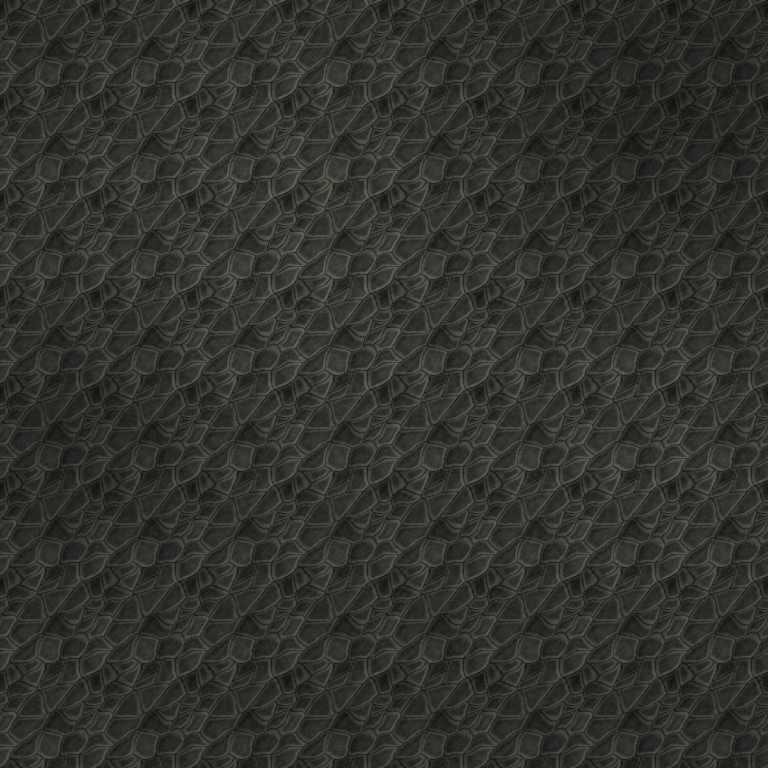
Give the GLSL for this texture, as a Shadertoy shader.

```glsl
vec2 hash2(vec2 p) {
    vec3 q = fract(p.xyx * vec3(0.1031, 0.1030, 0.0973));
    q += dot(q, q.yzx + 33.33);
    return fract((q.xx + q.yz) * q.zy);
}

// Value noise that wraps after the given number of lattice cells
float noise(vec2 p, vec2 period) {
    vec2 i = floor(p), f = fract(p);
    f = f * f * (3.0 - 2.0 * f);
    float a = hash2(mod(i, period)).x;
    float b = hash2(mod(i + vec2(1, 0), period)).x;
    float c = hash2(mod(i + vec2(0, 1), period)).x;
    float d = hash2(mod(i + vec2(1, 1), period)).x;
    return mix(mix(a, b, f.x), mix(c, d, f.x), f.y);
}

// Stretches cells along a rising diagonal
vec2 toMetric(vec2 d) {
    return vec2(0.70 * dot(d, vec2(0.81, 0.59)), 1.2 * dot(d, vec2(-0.59, 0.81)));
}

// Staggered, jittered seeds, wrapping once per repeat
vec2 toSeed(vec2 cell, vec2 p) {
    const vec2 grid = vec2(4, 6);
    vec2 jitter = hash2(mod(cell, grid) + 63.0);
    float stagger = 0.5 * mod(cell.y, 2.0) - 0.25;
    return toMetric((cell + vec2(stagger, 0) + 1.1 * jitter - 0.05) / grid - p);
}

// Wrapping Voronoi: x = border distance, yz = offset to seed, w = cell tone
vec4 scales(vec2 p) {
    vec2 home = floor(p * vec2(4, 6)), nearest = home, toNearest = vec2(9);
    for (int y = -3; y <= 3; y++)
    for (int x = -2; x <= 2; x++) {
        vec2 cell = home + vec2(x, y), d = toSeed(cell, p);
        if (dot(d, d) < dot(toNearest, toNearest)) {
            toNearest = d;
            nearest = cell;
        }
    }
    float border = 9.0;
    for (int y = -3; y <= 3; y++)
    for (int x = -2; x <= 2; x++) {
        if (x == 0 && y == 0) continue;
        vec2 d = toSeed(nearest + vec2(x, y), p);
        border = min(border, dot(0.5 * (d + toNearest), normalize(d - toNearest)));
    }
    return vec4(border, toNearest, hash2(mod(nearest, vec2(4, 6)) + 41.0).y);
}

float blob(vec2 d, float radius) {
    return exp(-dot(d, d) / (radius * radius));
}

void mainImage(out vec4 fragColor, in vec2 fragCoord) {
    vec2 uv = fragCoord / iResolution.xy;
    vec2 p = uv * 8.0;
    float pixel = 8.0 / iResolution.y;

    // Bend the seams
    vec2 bend = vec2(noise(p * 7.0, vec2(7)), noise(p * 7.0 + 3.0, vec2(7))) - 0.5;
    vec4 scale = scales(p + 0.08 * bend);
    float border = scale.x;

    // Hollow scale: shadow under the upper left edge, light at the lower right
    float slope = clamp(dot(scale.yz, vec2(-0.35, 0.94)) / 0.11, -1.0, 1.0);
    float tone = 0.178 + 0.028 * slope + 0.050 * (scale.w - 0.5);
    tone -= 0.020 * smoothstep(0.015, 0.045, border) * (1.0 - smoothstep(0.045, 0.09, border));

    // Raised rim, brighter on the lit side, and a thin broken seam
    float wear = noise(p * 5.0 + 1.0, vec2(5));
    float rim = exp(-pow((border - 0.016) / 0.013, 2.0)) * (0.4 + 0.6 * wear);
    float seam = 1.0 - smoothstep(0.0, max(0.009, 0.65 * pixel), border);
    tone += rim * (0.105 + 0.030 * slope) - seam * (0.075 - 0.035 * wear);

    // Patches, diagonal creases and fine grain
    tone += 0.034 * (noise(p * 3.0, vec2(3)) - 0.5);
    tone += 0.030 * (noise(p * 14.0, vec2(14)) - 0.5);
    tone += 0.040 * (noise(vec2(p.x * 9.0, (p.y - 0.0 - p.x) * 22.0), vec2(9, 22)) - 0.5);
    tone += 0.044 * (noise(uv * 430.0, vec2(430)) - 0.5);

    // Broad uneven light over the whole sheet
    float light = 1.03 + 0.13 * (noise(uv * 3.0 + 5.0, vec2(64)) - 0.5);
    light += 0.12 * blob(uv - vec2(0.45, 0.65), 0.28) + 0.11 * blob(uv - vec2(0.8, 0.42), 0.22);
    light -= 0.18 * blob(uv - vec2(0.86, 0.83), 0.18) + 0.17 * blob(uv - vec2(0.1, 0.45), 0.17);
    light -= 0.16 * dot(uv - 0.5, uv - 0.5);

    vec3 tint = mix(vec3(1.0, 1.0, 0.95), vec3(1.0, 1.02, 0.88), rim);
    fragColor = vec4(tone * light * tint, 1.0);
}
```
